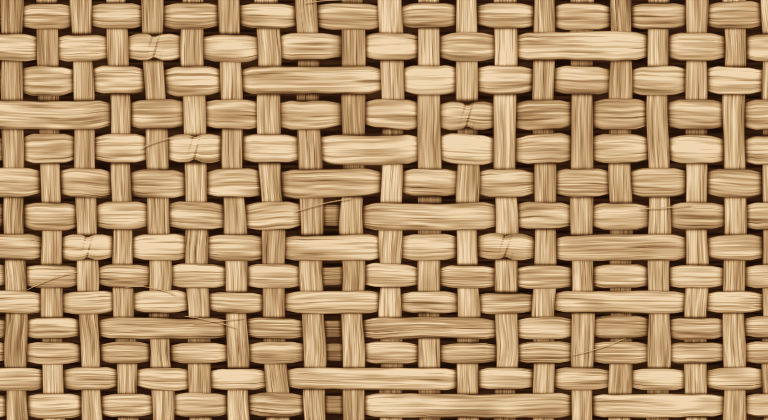
Reproduce this texture procedurally as a WebGL 1 fragment shader.

```glsl
precision highp float;
uniform vec2 u_resolution;

float hash(vec2 p) {
  return fract(sin(dot(p, vec2(127.1, 311.7))) * 43758.5);
}

float noise(vec2 p) {
  vec2 i = floor(p), f = fract(p);
  f = f * f * (3.0 - 2.0 * f);
  return mix(mix(hash(i), hash(i + vec2(1.0, 0.0)), f.x),
             mix(hash(i + vec2(0.0, 1.0)), hash(i + 1.0), f.x), f.y);
}

// Tone ramp from deep gaps to sunlit straw
vec3 straw(float t) {
  vec3 c = mix(vec3(0.08, 0.03, 0.01), vec3(0.27, 0.16, 0.08), clamp(t / 0.18, 0.0, 1.0));
  c = mix(c, vec3(0.49, 0.35, 0.21), clamp((t - 0.18) / 0.2, 0.0, 1.0));
  c = mix(c, vec3(0.64, 0.49, 0.32), clamp((t - 0.38) / 0.18, 0.0, 1.0));
  c = mix(c, vec3(0.77, 0.63, 0.45), clamp((t - 0.56) / 0.19, 0.0, 1.0));
  return mix(c, vec3(0.94, 0.84, 0.69), clamp((t - 0.75) / 0.3, 0.0, 1.0));
}

// 1 where the weft lies on top; the plain weave slips in places
float weftOver(vec2 cell) {
  float slip = step(8.5, cell.x) * step(3.5, cell.y) + step(10.5, cell.y);
  float over = mod(cell.x + cell.y + slip, 2.0);
  return max(over, step(hash(cell + 3.7), 0.1));
}

// Long streaks and dark splits: x runs along the strand, y across it
float fibres(vec2 p, float seed) {
  p.y += 0.25 * (noise(vec2(p.x * 0.9, seed * 3.3)) - 0.5);
  float bundles = noise(vec2(p.x * 0.5, p.y * 2.4 + seed * 17.0));
  float threads = noise(vec2(p.x * 0.8, p.y * 5.5 + seed * 31.0));
  float fine = noise(vec2(p.x * 1.7, p.y * 10.0 + seed * 53.0));
  float split = smoothstep(0.7, 0.95, noise(vec2(p.x * 0.7, p.y * 7.0 + seed * 71.0)));
  return 0.25 * bundles + 0.4 * threads + 0.35 * fine - 0.46 - 0.25 * split;
}

void main() {
  vec2 uv = gl_FragCoord.xy / u_resolution;
  uv.y = 1.0 - uv.y;

  // Uneven grid: leaning warps on the left, tighter wefts below
  vec2 g = uv * vec2(20.15, 14.0) + vec2(0.23, 0.0);
  g.x += 0.25 * (1.0 - uv.y) * smoothstep(0.0, 0.2, uv.x) * smoothstep(0.46, 0.41, uv.x);
  g.x -= 0.17 * uv.y * smoothstep(0.22, 0.1, uv.x);
  g.y -= 0.75 * smoothstep(0.0, 0.6, uv.y) * smoothstep(1.0, 0.6, uv.y);
  vec2 cell = floor(g);
  vec2 d = fract(g) - 0.5;
  vec2 aa = 0.8 * vec2(20.15, 14.0) / u_resolution;

  // Height of each strand as it rises and dives
  float over = weftOver(cell);
  float nextX = weftOver(cell + vec2(d.x < 0.0 ? -1.0 : 1.0, 0.0));
  float nextY = weftOver(cell + vec2(0.0, d.y < 0.0 ? -1.0 : 1.0));
  float weftLift = mix(over, nextX, smoothstep(0.0, 1.0, abs(d.x)));
  float warpLift = 1.0 - mix(over, nextY, smoothstep(0.0, 1.0, abs(d.y)));

  // Strand outlines, slightly ragged
  float dx = d.x + 0.1 * (noise(vec2(g.y * 0.6, cell.x * 7.3)) - 0.5);
  float dy = d.y + 0.1 * (noise(vec2(g.x * 0.6, cell.y * 5.7)) - 0.5);
  float warpHalf = 0.26 + 0.06 * noise(vec2(g.y * 0.7, cell.x * 3.1 + 40.0));
  float weftHalf = mix(0.34, 0.42, smoothstep(0.1, 0.7, weftLift));
  weftHalf += 0.06 * (noise(vec2(g.x * 0.8, cell.y * 9.1)) - 0.5);
  weftHalf += 0.03 * (noise(vec2(g.x * 3.0, cell.y * 2.0 + step(0.0, dy))) - 0.5);

  // A few wefts are cinched by a binding thread
  float knot = over * step(0.985, hash(cell * 1.7 + 8.2)) * exp(-60.0 * d.x * d.x);
  weftHalf *= 1.0 - 0.2 * knot;
  float warpMask = smoothstep(aa.x, -aa.x, abs(dx) - warpHalf);
  float weftMask = smoothstep(aa.y, -aa.y, abs(dy) - weftHalf);
  float across = clamp(dx / warpHalf, -1.0, 1.0);
  float down = clamp(dy / weftHalf, -1.0, 1.0);

  // Weft tone: fibres, ageing, rounding and light from above
  float weft = 0.86 + 0.95 * fibres(vec2(g.x, down), cell.y + 1.0);
  weft += 0.16 * (hash(vec2(cell.y, 4.0)) - 0.5);
  weft += 0.22 * (noise(vec2(g.x * 0.5, cell.y * 4.3)) - 0.5) - 0.09 * down;
  weft *= 1.0 - 0.45 * pow(abs(down), 7.0);
  weft *= mix(0.65, 1.0, smoothstep(0.1, 0.5, weftLift));
  weft -= 0.25 * knot * smoothstep(0.2, 0.9, sin(32.0 * d.x + 9.0 * d.y));

  // Warp tone
  float warp = 0.8 + 0.85 * fibres(vec2(g.y, across), cell.x + 60.0);
  warp += 0.14 * (hash(vec2(cell.x, 9.0)) - 0.5);
  warp += 0.16 * (noise(vec2(g.y * 0.5, cell.x * 6.1)) - 0.5) - 0.06 * across;
  warp *= 1.0 - 0.4 * pow(abs(across), 7.0);
  warp *= mix(0.6, 1.0, smoothstep(0.15, 0.6, warpLift));

  // Contact shadows on whichever strand lies beneath
  float weftShade = mix(0.2, 1.0, smoothstep(0.25, 0.4, abs(dx)));
  float warpShade = mix(0.2, 1.0, smoothstep(0.36, 0.5, abs(d.y)));
  float gap = 0.16 * noise(g * vec2(2.0, 14.0));
  float warpTop = mix(mix(gap, weft * weftShade, weftMask), warp, warpMask);
  float weftTop = mix(mix(gap, warp * warpShade, warpMask), weft, weftMask);
  float tone = mix(warpTop, weftTop, over);

  // A few fine loose fibres, mostly along the wefts
  for (int i = 0; i < 9; i++) {
    float n = float(i);
    vec2 q = g - vec2(hash(vec2(n, 1.5)) * 20.4, hash(vec2(n, 2.5)) * 14.0);
    q.y -= q.x * (hash(vec2(n, 3.5)) - 0.5) + q.x * q.x * (hash(vec2(n, 4.5)) - 0.5) * 0.6;
    float span = smoothstep(0.75, 0.6, abs(q.x));
    tone *= 1.0 - 0.3 * span * smoothstep(0.06, 0.0, abs(q.y - 0.05));
    tone = mix(tone, 0.8, 0.8 * span * smoothstep(0.01 + aa.y, 0.0, abs(q.y)));
  }

  gl_FragColor = vec4(straw(tone), 1.0);
}
```
